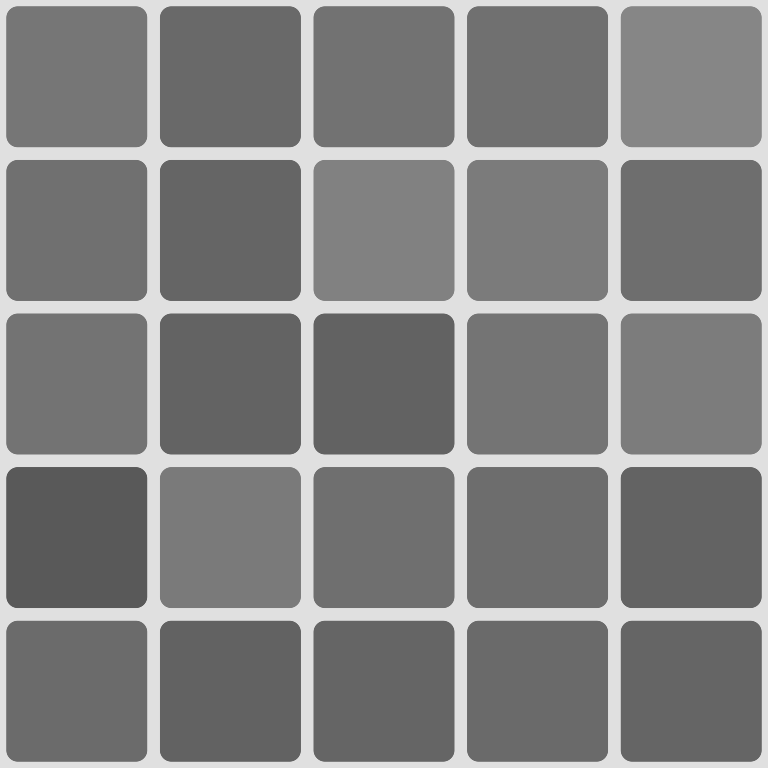
A Shadertoy shader for this pattern:

```glsl
// A square grid of rounded grey tiles separated by pale, even joints.
// Each cell draws a rounded-box distance field; its flat shade combines
// a rise in brightness from the bottom row to the top with a hash per tile.

#define TILES 5.0
#define TILE_HALF 0.459
#define CORNER_RADIUS 0.075
#define JOINT_COLOR vec3(0.88)
#define SHADE_BOTTOM 0.385
#define SHADE_TOP 0.488
#define SHADE_SPREAD 0.15
#define SEED 7.0

float hash(vec2 p) {
    vec3 q = fract(vec3(p.xyx + SEED) * 0.1031);
    q += dot(q, q.yzx + 33.33);
    return fract((q.x + q.y) * q.z);
}

float roundedBox(vec2 p, float halfSize, float radius) {
    vec2 d = abs(p) - halfSize + radius;
    return length(max(d, 0.0)) + min(max(d.x, d.y), 0.0) - radius;
}

// One flat grey per tile
float tileShade(vec2 cell) {
    float height = cell.y / (TILES - 1.0);
    float variation = (hash(cell) - 0.5) * SHADE_SPREAD;
    return mix(SHADE_BOTTOM, SHADE_TOP, height) + variation;
}

void mainImage(out vec4 fragColor, in vec2 fragCoord) {
    // Split the canvas into cells
    vec2 grid = fragCoord / iResolution.xy * TILES;
    vec2 cell = floor(grid);
    vec2 local = fract(grid) - 0.5;

    // Cover the tile with an edge about one pixel wide
    float pixel = TILES / min(iResolution.x, iResolution.y);
    float edge = roundedBox(local, TILE_HALF, CORNER_RADIUS);
    float coverage = 1.0 - smoothstep(-0.5 * pixel, 0.5 * pixel, edge);

    vec3 color = mix(JOINT_COLOR, vec3(tileShade(cell)), coverage);
    fragColor = vec4(color, 1.0);
}
```
